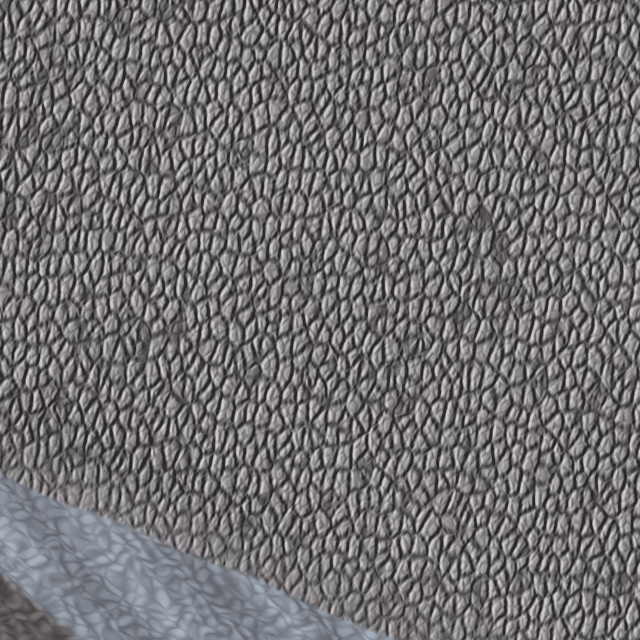
This texture is drawn by a Shadertoy shader. Its source:

```glsl
const float TAU = 6.2831853;
const vec2 LIGHT_STEP = vec2(-0.0034, 0.0008);
const vec3 LEATHER_TINT = vec3(1.005, 0.980, 0.992);
const vec3 CLOTH_SHADE = vec3(0.37, 0.38, 0.41);
const vec3 CLOTH_LIGHT = vec3(0.65, 0.69, 0.74);
const vec3 CORNER_BROWN = vec3(0.37, 0.35, 0.35);

vec2 hash2(vec2 p) {
    vec2 q = vec2(dot(p, vec2(127.1, 311.7)), dot(p, vec2(269.5, 183.3)));
    return fract(sin(q) * 43758.5453);
}

// Gap between the nearest and second nearest cell centres
float cellGap(vec2 p, float jitter) {
    vec2 cell = floor(p), local = fract(p);
    float nearest = 8.0, second = 8.0;
    for (int y = -1; y <= 1; y++)
    for (int x = -1; x <= 1; x++) {
        vec2 offset = vec2(x, y);
        vec2 centre = offset + 0.5 + jitter * (hash2(cell + offset) - 0.5);
        float d = length(centre - local);
        second = min(second, max(nearest, d));
        nearest = min(nearest, d);
    }
    return second - nearest;
}

// Slow drift from layered sines, about -1 to 1
float drift(vec2 p) {
    return (sin(p.x + 1.7 * sin(p.y * 0.8)) + sin(p.y * 1.3 + 1.4 * sin(p.x * 0.7 + 2.0))
          + sin((p.x + p.y) * 1.9 + 0.6)) / 3.0;
}

// Upright pebbles with a slight lean and small dents on top
float pebbleHeight(vec2 uv) {
    vec2 p = vec2(uv.x - 0.13 * uv.y, uv.y);
    p += 0.0022 * vec2(drift(p * 58.0), drift(p.yx * 47.0 + 3.0));
    float pebble = smoothstep(0.0, 0.52, cellGap(p * vec2(51.0, 30.0), 0.92));
    float dent = smoothstep(0.0, 0.6, cellGap(p * vec2(88.0, 56.0) + 17.0, 0.9));
    return mix(pebble, dent, 0.26);
}

vec3 leather(vec2 uv, float edge) {
    float height = pebbleHeight(uv);
    float slope = height - pebbleHeight(uv + LIGHT_STEP);
    float relief = mix(0.65, 1.0, smoothstep(0.0, 0.13, edge));
    float tone = 0.445 + relief * (0.27 * (height - 0.52) + 0.46 * slope);

    // Soft fold beside the cloth and broad uneven light
    float fold = exp(-pow((edge - 0.10) / 0.045, 2.0)) * (1.0 - smoothstep(0.1, 0.6, uv.x));
    tone += 0.014 * drift(uv * 9.0) - 0.05 * fold + 0.03 * exp(-max(edge, 0.0) * 28.0);
    tone = clamp(tone, 0.16, 0.80);
    vec3 stain = 0.008 * drift(uv * 31.0) * vec3(1.0, -0.5, 0.6);
    return tone * LEATHER_TINT + stain;
}

// Worn, broken chevron weave with long pale creases
vec3 cloth(vec2 uv, float edge) {
    vec2 p = vec2(dot(uv, vec2(0.925, -0.38)), -edge);
    p += 0.007 * vec2(drift(uv * 62.0), drift(uv.yx * 71.0));
    float chevron = abs(fract(p.y * 14.0 + 0.3 * drift(uv * 21.0)) - 0.5);
    float thread = 0.5 + 0.5 * sin(TAU * (p.x * 27.0 + chevron * 2.2));
    float wear = 0.5 + 0.5 * drift(uv * vec2(34.0, 41.0) + 5.0);
    float crease = 0.5 + 0.5 * sin(p.x * 25.0 - p.y * 38.0 + 1.5 * drift(uv * 12.0));
    float grain = smoothstep(0.0, 0.6, cellGap(p * vec2(42.0, 70.0), 0.9));
    float shine = 0.05 + mix(0.12, 0.42, wear) * thread + 0.32 * crease + 0.32 * grain;
    vec3 color = mix(CLOTH_SHADE, CLOTH_LIGHT, clamp(shine, 0.0, 1.15));

    // Dull brown ground beyond the strip
    float corner = 1.0 - smoothstep(-0.015, 0.015, uv.y - 0.105 + 0.85 * uv.x);
    vec3 ground = CORNER_BROWN * (0.76 + 0.26 * thread + 0.22 * grain);
    return mix(color, ground, corner);
}

void mainImage(out vec4 fragColor, in vec2 fragCoord) {
    vec2 uv = fragCoord / iResolution.xy;

    // Signed height above the sloping rim of the cloth
    float edge = (uv.y - 0.258 + 0.415 * uv.x) * 0.924;
    edge += 0.004 * drift(uv * 24.0);

    float cover = smoothstep(-0.005, 0.005, edge);
    vec3 color = mix(cloth(uv, edge), leather(uv, edge), cover);
    fragColor = vec4(color, 1.0);
}
```
